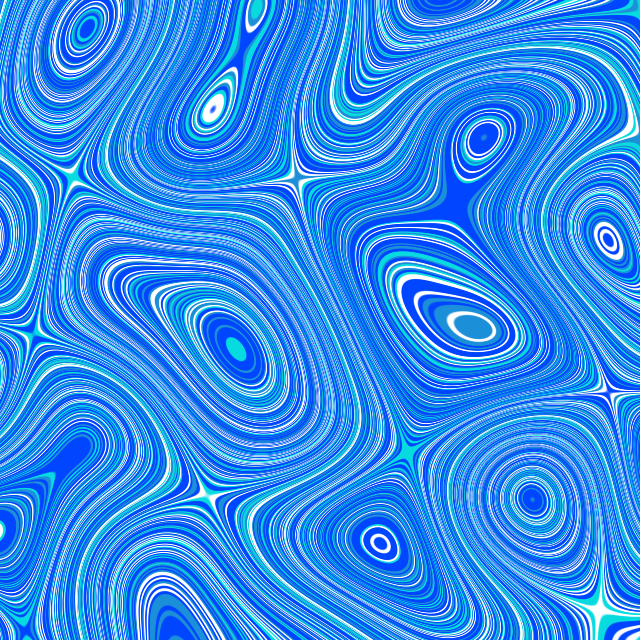
Reproduce this background procedurally as a Shadertoy shader.

```glsl
const int   WAVES      = 20;     // plane waves summed into the height field
const float K_MIN      = 9.0;    // lowest wavenumber, radians per canvas
const float K_MAX      = 20.0;   // highest wavenumber
const float BANDS      = 80.0;   // colour bands per unit of height
const float EDGE       = 0.2;    // half-width of the blend between bands
const int   TAPS       = 6;      // samples across the slope of one pixel
const float FOOTPRINT  = 0.75;   // filter width in pixels
const float SEED       = 3.7;

// Hill and hollow facing each other across the middle
const vec2  PAIR_AXIS   = vec2(0.89, 0.456);
const vec2  PAIR_SIZE   = vec2(0.135, 0.19);   // along and across the axis
const float PAIR_HEIGHT = 2.2;
const float CALM        = 0.2;                 // wave strength in the middle

const vec3 DEEP_BLUE = vec3(0.00, 0.27, 1.00);
const vec3 MID_BLUE  = vec3(0.11, 0.56, 0.85);
const vec3 CYAN      = vec3(0.03, 0.86, 0.88);
const vec3 WHITE     = vec3(1.00, 1.00, 1.00);

// Upper limits of the cumulative share of each colour; white takes the rest
const float SHARE_BLUE = 0.45;
const float SHARE_MID  = 0.65;
const float SHARE_CYAN = 0.83;

const float TAU          = 6.28319;
const float GOLDEN_ANGLE = 2.39996;

float hash(float n)
{
    return fract(sin(n * 127.1 + 11.3) * 43758.5);
}

// Smooth random terrain with hills, hollows and saddles
float waves(vec2 p)
{
    float sum = 0.0;
    for (int i = 0; i < WAVES; i++)
    {
        float id = float(i) + SEED;
        float angle = GOLDEN_ANGLE * id;
        float k = mix(K_MIN, K_MAX, hash(id));
        float phase = TAU * hash(id + 50.0);
        sum += sin(k * dot(p, vec2(cos(angle), sin(angle))) + phase);
    }
    return sum * sqrt(2.0 / float(WAVES));
}

// Steep slope through the origin between two opposite extrema
float hillPair(vec2 q)
{
    vec2 across = vec2(-PAIR_AXIS.y, PAIR_AXIS.x);
    vec2 s = vec2(dot(q, PAIR_AXIS), dot(q, across)) / PAIR_SIZE;
    return PAIR_HEIGHT * s.x * exp(0.5 - 0.5 * dot(s, s));
}

float height(vec2 q)
{
    float strength = mix(CALM, 1.0, smoothstep(0.08, 0.42, length(q)));
    return strength * waves(q) + hillPair(q);
}

// Random palette entry for one contour band
vec3 bandColor(float band)
{
    float pick = hash(band);
    if (pick < SHARE_BLUE) return DEEP_BLUE;
    if (pick < SHARE_MID)  return MID_BLUE;
    if (pick < SHARE_CYAN) return CYAN;
    return WHITE;
}

// Continuous colour along the height axis
vec3 palette(float level)
{
    float band = floor(level);
    float blend = smoothstep(0.5 - EDGE, 0.5 + EDGE, level - band);
    return mix(bandColor(band), bandColor(band + 1.0), blend);
}

void mainImage(out vec4 fragColor, in vec2 fragCoord)
{
    vec2 q = (fragCoord - 0.5 * iResolution.xy) / iResolution.y;
    float level = height(q) * BANDS;
    float slope = FOOTPRINT * length(vec2(dFdx(level), dFdy(level)));

    // Average the palette over the heights covered by one pixel
    vec3 color = vec3(0.0);
    for (int i = 0; i < TAPS; i++)
    {
        float offset = (float(i) + 0.5) / float(TAPS) - 0.5;
        color += palette(level + offset * slope);
    }
    fragColor = vec4(color / float(TAPS), 1.0);
}
```
